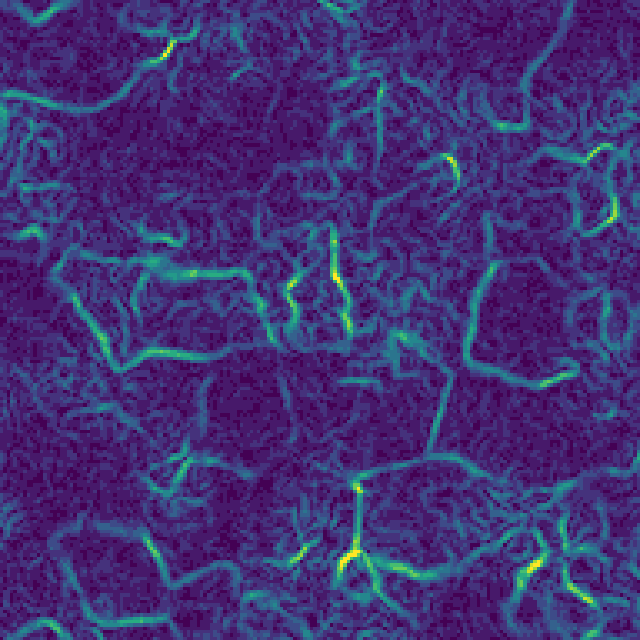
A WebGL 2 fragment shader for this texture map:

```glsl
#version 300 es
precision highp float;
// Edge-strength map: the slope of a synthetic height field, drawn as a heat map.
// The field sums soft-edged Voronoi plateaus and fine gradient noise; its slope
// is sampled on a coarse square grid and shown in stepped violet-to-yellow colours.

uniform vec2 u_resolution;
out vec4 fragColor;

const float GRID = 192.0;
const float LEVELS = 13.0;

vec2 hash2(vec2 p) {
    vec3 q = fract(p.xyx * vec3(0.1031, 0.1030, 0.0973));
    q += dot(q, q.yzx + 33.33);
    return fract((q.xx + q.yz) * q.zy);
}

vec2 randomDirection(vec2 p) {
    float angle = 6.2832 * hash2(p).x;
    return vec2(cos(angle), sin(angle));
}

float gradientNoise(vec2 p) {
    vec2 i = floor(p), f = p - i;
    vec2 w = f * f * f * (f * (f * 6.0 - 15.0) + 10.0);
    float a = dot(randomDirection(i), f);
    float b = dot(randomDirection(i + vec2(1, 0)), f - vec2(1, 0));
    float c = dot(randomDirection(i + vec2(0, 1)), f - vec2(0, 1));
    float d = dot(randomDirection(i + vec2(1, 1)), f - vec2(1, 1));
    return mix(mix(a, b, w.x), mix(c, d, w.x), w.y);
}

// Voronoi plateaus of random height; a higher sharpness narrows their borders
float plateaus(vec2 p, float sharpness) {
    vec2 cell = floor(p);
    float heightSum = 0.0, weightSum = 0.0;
    for (int y = -1; y <= 1; y++) {
        for (int x = -1; x <= 1; x++) {
            vec2 id = cell + vec2(x, y);
            vec2 toSeed = id + 0.1 + 0.8 * hash2(id + 17.0) - p;
            float height = hash2(id + 71.0).y;
            float weight = exp(-sharpness * dot(toSeed, toSeed));
            heightSum += weight * height * height * height;
            weightSum += weight;
        }
    }
    return heightSum / weightSum;
}

float heightField(vec2 p, float activity) {
    // Bend the borders gently, then add a small wobble
    vec2 bend = vec2(gradientNoise(p * 6.0 + 40.0), gradientNoise(p * 6.0 + 90.0));
    vec2 wobble = vec2(gradientNoise(p * 19.0 + 140.0), gradientNoise(p * 19.0 + 190.0));
    vec2 q = p + 0.035 * bend + 0.009 * wobble;

    // Large outlines fade along their length; small ones gather in busy areas
    float fade = 0.75 + 0.8 * bend.x;
    float height = 0.014 * fade * plateaus(q * 7.0 + 5.0, 20.0);
    height += 0.015 * activity * plateaus(q * 17.0 + 230.0, 10.0);

    // Fine curling texture
    float texture1 = 0.0047 * gradientNoise(q * 30.0 + 300.0);
    float texture2 = 0.0018 * gradientNoise(p * 62.0 + 400.0);
    return height + (0.6 + 0.9 * activity) * (texture1 + texture2);
}

vec3 heatColor(float t) {
    vec3 stops[9] = vec3[9](
        vec3(0.267, 0.005, 0.329), vec3(0.283, 0.157, 0.471),
        vec3(0.230, 0.320, 0.545), vec3(0.173, 0.449, 0.558),
        vec3(0.128, 0.567, 0.551), vec3(0.158, 0.684, 0.502),
        vec3(0.369, 0.789, 0.383), vec3(0.678, 0.864, 0.190),
        vec3(0.993, 0.906, 0.144));
    float s = clamp(t, 0.0, 1.0) * 8.0;
    int i = min(int(s), 7);
    return mix(stops[i], stops[i + 1], s - float(i));
}

void main() {
    vec2 uv = gl_FragCoord.xy / min(u_resolution.x, u_resolution.y);
    vec2 cell = floor(uv * GRID);
    vec2 p = (cell + 0.5) / GRID;

    // Slope by central differences over neighbouring grid cells
    float activity = smoothstep(-0.3, 0.5, gradientNoise(p * 4.5 + 500.0));
    vec2 stepX = vec2(1.0 / GRID, 0.0), stepY = stepX.yx;
    vec2 slope = 0.5 * GRID * vec2(
        heightField(p + stepX, activity) - heightField(p - stepX, activity),
        heightField(p + stepY, activity) - heightField(p - stepY, activity));

    // Grain, then stepped colour levels
    float grain = 0.07 * (hash2(cell + 600.0).x - 0.5);
    float strength = max(length(slope) + grain, 0.0);
    fragColor = vec4(heatColor(round(strength * LEVELS) / LEVELS), 1.0);
}
```
